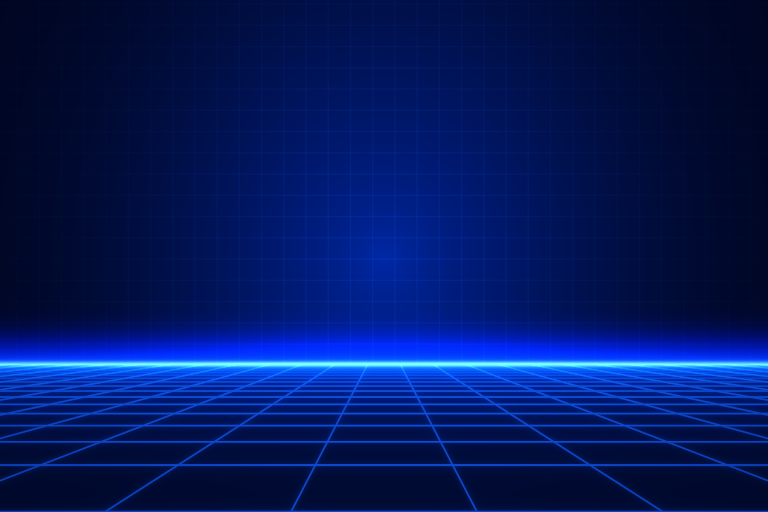
Give the GLSL for this background, as a Shadertoy shader.

```glsl
// A dark blue wall with a faint square grid above a glowing horizon and a perspective floor.
// Wall light is a sum of radial falloffs; floor lines come from repeats in inverse depth.
// Lengths are in canvas heights, with x measured from the centre.

const float HORIZON = 0.289;          // height of the bright seam
const float VANISH = 0.3496;          // height where floor columns converge
const float COLUMN_STEP = 1.04;       // column spacing per unit of depth
const float ROW_STEP = 0.824;         // row spacing in inverse depth
const float FIRST_ROW = 3.88;         // inverse depth of the nearest full row
const float NEAR_STRETCH = 0.81;      // lengthens the row closest to the viewer
const float LINE_HALF = 0.0017;
const vec2 WALL_CELL = vec2(0.0434, 0.0415);
const vec2 WALL_OFFSET = vec2(0.0213, 0.6185);
const vec2 LIGHT_CENTER = vec2(0.0, 0.495);
const vec2 LIGHT_SIZE = vec2(0.50, 0.60);

const vec3 WALL_DARK = vec3(0.0, 0.018, 0.115);
const vec3 WALL_LIGHT = vec3(0.0, 0.085, 0.34);
const vec3 WALL_CORE = vec3(0.0, 0.055, 0.20);
const vec3 WALL_LINE = vec3(0.01, 0.05, 0.10);
const vec3 FLOOR_DARK = vec3(0.0, 0.025, 0.13);
const vec3 FLOOR_HAZE = vec3(0.0, 0.11, 0.62);
const vec3 FLOOR_LINE = vec3(0.06, 0.33, 0.93);
const vec3 FAR_LINE = vec3(0.06, 0.50, 1.0);
const vec3 GLOW_BLUE = vec3(0.0, 0.06, 0.82);
const vec3 GLOW_AZURE = vec3(0.02, 0.38, 0.30);
const vec3 SEAM_CYAN = vec3(0.42, 0.46, 0.25);

// Antialiased stroke from a distance to its centre line
float stroke(float dist, float halfWidth, float pixel) {
    return clamp((halfWidth - dist) / pixel + 0.5, 0.0, 1.0);
}

// Distance to the nearest whole number
vec2 toInteger(vec2 v) {
    return abs(fract(v + 0.5) - 0.5);
}

vec3 wall(vec2 p, float pixel) {
    vec2 q = (p - LIGHT_CENTER) / LIGHT_SIZE;
    float broad = exp(-dot(q, q));
    float core = exp(-length(p - LIGHT_CENTER) / 0.12);
    vec3 color = WALL_DARK + WALL_LIGHT * broad + WALL_CORE * core;

    // Faint grid, strongest where the wall is lit
    vec2 dist = toInteger((p - WALL_OFFSET) / WALL_CELL) * WALL_CELL;
    float grid = stroke(dist.x, 0.0012, pixel) + stroke(dist.y, 0.0012, pixel);
    return color + WALL_LINE * grid * (0.12 + 0.5 * broad);
}

vec3 ground(vec2 p, float pixel) {
    float depth = VANISH - p.y;
    float below = HORIZON - p.y;
    float side = exp(-p.x * p.x * 1.3);
    vec3 color = FLOOR_DARK + WALL_LIGHT * 0.16 * side;
    color += FLOOR_HAZE * exp(-below / 0.065) * mix(0.55, 1.0, side);

    // Columns sit half a cell either side of the centre
    float column = p.x / (depth * COLUMN_STEP);
    float row = (1.0 / depth - FIRST_ROW) / ROW_STEP;
    row *= row < 0.0 ? NEAR_STRETCH : 1.0;
    vec2 dist = toInteger(vec2(column + 0.5, row));
    float slant = length(vec2(1.0, column * COLUMN_STEP));
    float rowGap = ROW_STEP * depth * depth;
    dist *= vec2(depth * COLUMN_STEP / slant, rowGap);

    // Rows blend into haze once they crowd together
    float rowFade = smoothstep(0.002, 0.013, rowGap);
    float columnLine = stroke(dist.x, LINE_HALF, pixel) * 0.8;
    float rowLine = stroke(dist.y, LINE_HALF, pixel) * mix(0.25, 0.85, rowFade);
    float halo = exp(-dist.x / 0.006) + rowFade * exp(-dist.y / 0.006);
    float lit = mix(0.62, 1.0, side);
    vec3 lineColor = mix(FLOOR_LINE, FAR_LINE, exp(-below / 0.04));
    color += FLOOR_LINE * halo * 0.13 * lit;
    return mix(color, lineColor, max(columnLine, rowLine) * lit);
}

// Light spilling from the seam, wider above than below
vec3 seamGlow(vec2 p) {
    float t = p.y - HORIZON;
    float side = exp(-p.x * p.x * 1.5);
    float wide = t > 0.0 ? exp(-t * t / 0.0029) : 0.55 * exp(t / 0.014);
    float near = exp(-abs(t) / 0.012);
    float core = exp(-t * t / 0.000028);
    return GLOW_BLUE * wide * mix(0.8, 1.0, side)
         + GLOW_AZURE * near * mix(0.75, 1.0, side)
         + SEAM_CYAN * core * mix(0.7, 1.15, side);
}

void mainImage(out vec4 fragColor, in vec2 fragCoord) {
    float pixel = 1.0 / iResolution.y;
    vec2 p = vec2(fragCoord.x - 0.5 * iResolution.x, fragCoord.y) * pixel;
    vec3 above = wall(p, pixel);
    vec3 under = ground(vec2(p.x, min(p.y, HORIZON)), pixel);
    float isWall = smoothstep(-pixel, pixel, p.y - HORIZON);
    vec3 color = mix(under, above, isWall) + seamGlow(p);
    fragColor = vec4(clamp(color, 0.0, 1.0), 1.0);
}
```
